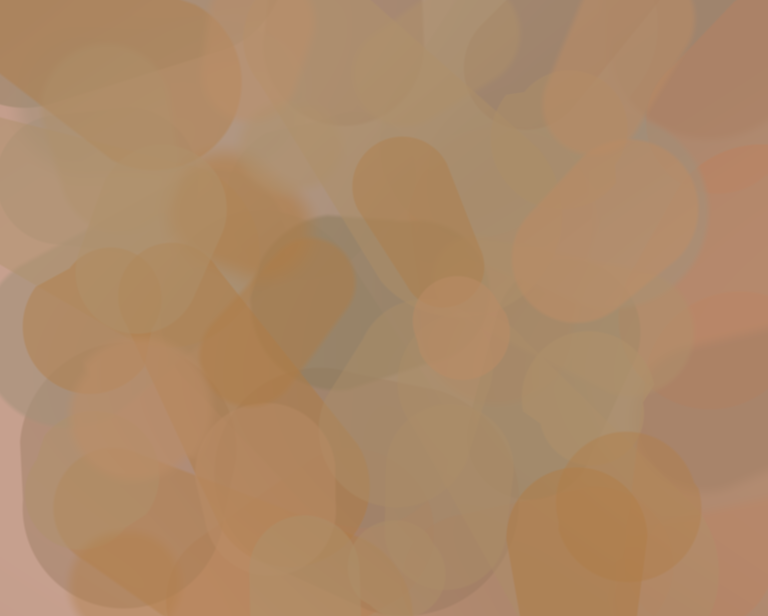
Give the GLSL for this background, as a Shadertoy shader.

```glsl
// Overlapping translucent rounded blobs in tan, ochre, olive and brown over a pink ground.

float hash(float n) {
    return fract(sin(n * 12.9898) * 43758.5453);
}

// Signed distance to a capsule whose radius changes from one end to the other
float taperedCapsule(vec2 p, vec2 axis, float startRadius, float endRadius) {
    float h = clamp(dot(p, axis) / dot(axis, axis), 0.0, 1.0);
    return length(p - h * axis) - mix(startRadius, endRadius, h);
}

// Muted tones for the broad washes underneath
vec3 washColor(float k) {
    if (k < 0.32) return vec3(0.64, 0.56, 0.47);
    if (k < 0.52) return vec3(0.56, 0.49, 0.37);
    if (k < 0.84) return vec3(0.61, 0.48, 0.38);
    return vec3(0.73, 0.51, 0.38);
}

// Warm tones for the smaller blobs on top
vec3 blobColor(float k) {
    if (k < 0.50) return vec3(0.68, 0.56, 0.41);
    if (k < 0.78) return vec3(0.69, 0.49, 0.28);
    return vec3(0.73, 0.55, 0.40);
}

void mainImage(out vec4 fragColor, in vec2 fragCoord) {
    vec2 p = fragCoord / iResolution.y;
    float aspect = iResolution.x / iResolution.y;
    float pixel = 1.5 / iResolution.y;

    // Pink ground fading to grey
    vec3 color = mix(vec3(0.77, 0.62, 0.55), vec3(0.65, 0.56, 0.48),
                     smoothstep(0.2, 0.9, p.x));

    for (int i = 0; i < 54; i++) {
        float n = float(i) + 1.0;
        bool isWash = i < 23;
        bool isWedge = !isWash && i < 30;

        // Evenly spread centers; the top blobs keep clear of the side edges
        vec2 spread = fract(vec2(0.7549, 0.5698) * n + vec2(0.13, 0.41));
        vec2 center = isWash ? spread * vec2(aspect + 0.1, 1.1) - 0.05
                             : vec2(mix(0.1, aspect - 0.12, spread.x), spread.y);

        // Size and direction, with most long shapes falling to the right
        float size = hash(n + 3.1);
        float angle = -0.75 + (hash(n + 7.7) - 0.5) * (isWedge ? 0.9 : 3.6);
        float span = isWash ? mix(0.08, 0.30, size)
                   : isWedge ? mix(0.25, 0.42, size)
                   : mix(0.01, 0.16, size * size);
        float radius = isWash ? mix(0.10, 0.18, hash(n + 11.3))
                              : mix(0.068, 0.115, hash(n + 11.3));
        float endRadius = radius * (isWedge ? 1.5 : mix(0.75, 1.15, hash(n + 17.9)));
        vec2 axis = span * vec2(cos(angle), sin(angle));

        // Mostly crisp rims, a few blurred
        float d = taperedCapsule(p - center + 0.5 * axis, axis, radius, endRadius);
        float softness = pixel + 0.025 * pow(hash(n + 23.5), 6.0);
        float cover = 1.0 - smoothstep(-softness, softness, d);

        // Washes turn browner towards the right
        float k = hash(n + 29.2);
        vec3 tint = isWash ? washColor(k + 0.35 * (center.x - 0.6))
                           : blobColor(isWedge ? k * 0.6 : k);
        float opacity = mix(0.42, 0.66, hash(n + 37.6));
        color = mix(color, tint, cover * opacity);
    }

    // Faint broad variation of the light
    color += 0.008 * sin(p.x * 5.0 + 2.0 * sin(p.y * 4.0));
    fragColor = vec4(color, 1.0);
}
```
